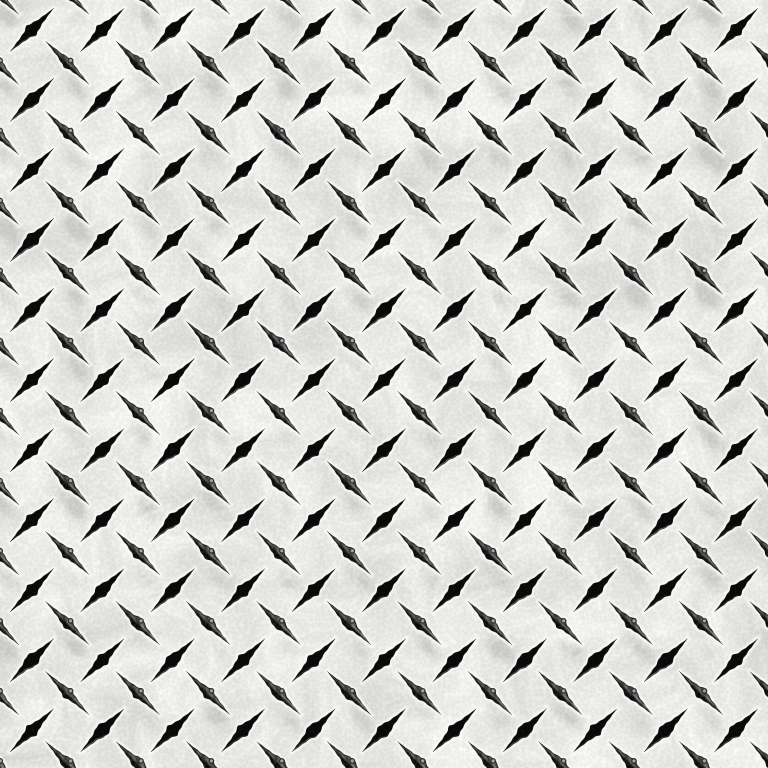
Write a Shadertoy shader that draws this texture.

```glsl
// Worn diamond tread plate: black and grey crossed lugs on pale, smudged metal.

const vec2 PITCH = vec2(0.0917, 0.0912);        // lattice step, in canvas units
const vec2 BLACK_CENTRE = vec2(0.500, 0.505);   // one black lug of the lattice
const vec2 GREY_CENTRE = vec2(0.4545, 0.5535);  // one grey lug of the lattice
const vec2 SMUDGE_SHIFT = vec2(0.13, -0.36);    // from grey lug, in pitches
const float LUG_LENGTH = 0.435;                 // half length, in pitches
const float BLACK_WIDTH = 0.093;                // half widths, in pitches
const float GREY_WIDTH = 0.083;
const float GRAIN_CELLS = 210.0;                // grain cells across the canvas

const vec3 PALE = vec3(0.955, 0.955, 0.938);
const vec3 SHADE = vec3(0.80, 0.80, 0.795);
const vec3 GLINT = vec3(0.985, 0.985, 0.975);
const vec3 BLACK = vec3(0.035);
const vec3 DARK_GREY = vec3(0.17, 0.17, 0.165);
const vec3 MID_GREY = vec3(0.41);
const vec3 LIGHT_GREY = vec3(0.64, 0.65, 0.64);

float hash(vec2 p) {
    vec3 q = fract(p.xyx * vec3(0.1031, 0.1030, 0.0973));
    q += dot(q, q.yzx + 33.33);
    return fract((q.x + q.y) * q.z);
}

// Distance to the nearest scattered point
float cellular(vec2 p) {
    vec2 id = floor(p);
    float nearest = 2.0;
    for (int y = -1; y <= 1; y++)
    for (int x = -1; x <= 1; x++) {
        vec2 c = id + vec2(x, y);
        nearest = min(nearest, distance(p, c + vec2(hash(c), hash(c + 71.7))));
    }
    return nearest;
}

// Layered, turned and warped sines, about -1 to 1
float clouds(vec2 p) {
    float sum = 0.0, gain = 0.5;
    for (int i = 0; i < 5; i++) {
        p = mat2(0.8, 0.6, -0.6, 0.8) * p + 1.7;
        p += 0.6 * sin(p.yx * 1.3);
        sum += gain * sin(p.x) * sin(p.y);
        p *= 1.75;
        gain *= 0.72;
    }
    return sum;
}

// Offset from the nearest lattice point (xy) and its index (zw)
vec4 lattice(vec2 uv, vec2 centre) {
    vec2 g = (uv - centre) / PITCH;
    vec2 id = floor(g + 0.5);
    return vec4(g - id, id);
}

// Spindle with a swollen waist; q.x runs along it, q.y across
float lugDistance(vec2 q, float width, float seed) {
    float taper = max(1.0 - abs(q.x) / LUG_LENGTH, 0.0);
    float w = 0.72 * taper + 0.28 * exp(-pow(q.x / 0.09, 2.0));
    w *= 1.0 + 0.10 * sin(q.x * 47.0 + seed * 6.28) + 0.14 * (seed - 0.5);
    return max(abs(q.y) - width * w, abs(q.x) - LUG_LENGTH);
}

// Soft stroke around zero
float stroke(float x, float halfWidth, float aa) {
    return 1.0 - smoothstep(halfWidth - aa, halfWidth + aa, abs(x));
}

void mainImage(out vec4 fragColor, in vec2 fragCoord) {
    vec2 uv = fragCoord / iResolution.xy;
    float aa = 0.75 / (min(iResolution.x, iResolution.y) * PITCH.x);

    // Pale metal with broad clouds
    float cloud = clouds(uv * 26.0);
    float shade = 0.28 + 0.34 * cloud + 0.16 * clouds(uv * 9.0 + 4.0);

    // Slanted smudges below the grey lugs
    vec4 s = lattice(uv, GREY_CENTRE + SMUDGE_SHIFT * PITCH);
    vec2 smear = vec2(s.x - s.y, s.x + s.y) * 0.7071;
    float blot = exp(-dot(smear * vec2(4.5, 9.0), smear * vec2(4.5, 9.0)));
    shade += blot * (0.25 + 0.65 * hash(s.zw + 9.0)) * (0.8 + 0.5 * cloud);
    vec3 col = mix(PALE, SHADE, clamp(shade, 0.0, 1.0));

    // Fine grain
    float grain = cellular(uv * GRAIN_CELLS) - 0.45;
    col += 0.065 * grain;

    // Lug frames: x along, y across (black: up left, grey: up right)
    vec4 b = lattice(uv, BLACK_CENTRE);
    vec4 g = lattice(uv, GREY_CENTRE);
    vec2 bq = vec2(b.x + b.y, b.y - b.x) * 0.7071;
    vec2 gq = vec2(g.x - g.y, g.x + g.y) * 0.7071;
    float bSeed = hash(b.zw + 20.0), gSeed = hash(g.zw + 50.0);
    float bd = lugDistance(bq, BLACK_WIDTH, bSeed);
    float gd = lugDistance(gq, GREY_WIDTH, gSeed);

    // Bright rim where the plate meets each lug
    col = mix(col, GLINT, 0.8 * (1.0 - smoothstep(0.01, 0.06, min(bd, gd))));

    // Black lug with a worn line on the lower edge
    vec3 black = BLACK + 0.05 * max(grain, 0.0);
    float edge = stroke(bd + 0.013, 0.007, aa) * step(bq.y, 0.0);
    edge *= 1.0 - smoothstep(-0.12, 0.05, bq.x);
    black = mix(black, LIGHT_GREY, 0.6 * edge * bSeed);
    col = mix(col, black, 1.0 - smoothstep(-aa, aa, bd));

    // Grey lug: dark lower facet, streaked upper facet, dark outline
    float streak = 0.5 + 0.5 * sin(gq.x * 31.0 + gq.y * 60.0 + gSeed * 6.28);
    vec3 facet = mix(DARK_GREY, MID_GREY, 0.3 + 0.7 * streak);
    vec3 grey = mix(BLACK * 2.0, facet, smoothstep(-0.03, 0.012, gq.y));
    grey = mix(grey, BLACK * 2.0, 0.75 * stroke(gd, 0.013, aa));
    float ridge = stroke(gq.y - 0.012, 0.006, aa) * smoothstep(0.0, 0.1, gq.x);
    grey = mix(grey, LIGHT_GREY, ridge * (0.3 + 0.5 * gSeed));
    grey += 0.12 * grain;
    col = mix(col, grey, 1.0 - smoothstep(-aa, aa, gd));

    // Worn nub on the waist of the grey lug
    float nub = length(gq - vec2(0.01, 0.055)) - 0.030;
    col = mix(col, DARK_GREY, stroke(nub, 0.010, aa));
    col = mix(col, LIGHT_GREY, 1.0 - smoothstep(-aa, aa, nub + 0.008));

    fragColor = vec4(clamp(col, 0.0, 1.0), 1.0);
}
```
